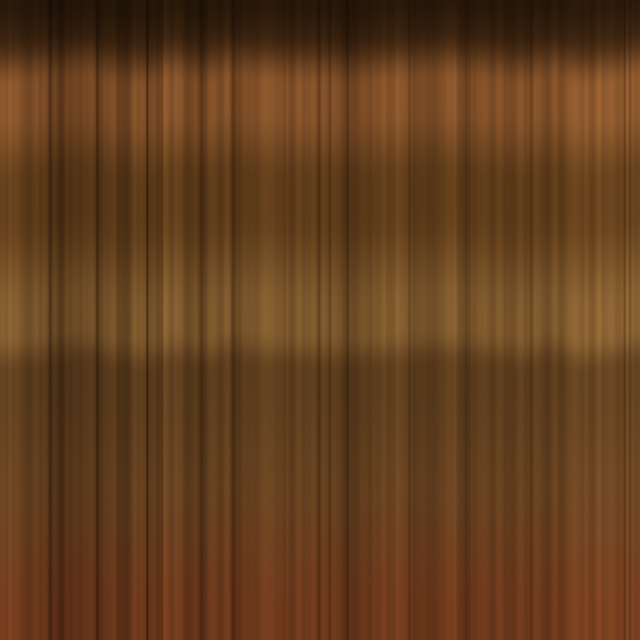
Reproduce this texture procedurally as a three.js fragment shader.

```glsl
varying vec2 vUv;

float hash(float n) {
  return fract(sin(n * 127.1 + 3.7) * 4375.85);
}

float noise(float x) {
  float cell = floor(x);
  return mix(hash(cell), hash(cell + 1.0), smoothstep(0.0, 1.0, x - cell));
}

// Horizontal bands of tone, from the top (0) to the bottom (1)
vec3 bandColor(float depth) {
  vec3 color = vec3(0.15, 0.09, 0.035);
  color = mix(color, vec3(0.22, 0.13, 0.055), smoothstep(0.0, 0.07, depth));
  color = mix(color, vec3(0.51, 0.315, 0.16), smoothstep(0.05, 0.135, depth));
  color = mix(color, vec3(0.37, 0.235, 0.10), smoothstep(0.17, 0.285, depth));
  color = mix(color, vec3(0.49, 0.345, 0.175), smoothstep(0.33, 0.49, depth));
  color = mix(color, vec3(0.365, 0.24, 0.115), smoothstep(0.515, 0.58, depth));
  color = mix(color, vec3(0.40, 0.255, 0.125), smoothstep(0.60, 0.78, depth));
  return mix(color, vec3(0.43, 0.225, 0.11), smoothstep(0.74, 0.96, depth));
}

// Layered vertical streaks, from broad to hair fine
float streaks(float x) {
  float tone = 0.22 * (noise(x * 13.0 + 5.0) - 0.5);
  tone += 0.22 * (noise(x * 37.0 + 41.0) - 0.5);
  tone += 0.20 * (noise(x * 90.0 + 83.0) - 0.5);
  tone += 0.13 * (noise(x * 190.0 + 307.0) - 0.5);
  return 1.02 + tone;
}

// Scattered narrow dark grooves with soft sides
float grooves(float x) {
  float shade = 1.0;
  for (int i = 0; i < 24; i++) {
    float seed = float(i) * 3.0 + 11.0;
    float width = mix(0.0018, 0.008, pow(hash(seed + 1.0), 3.0));
    float offset = (x - hash(seed)) / width;
    shade *= 1.0 - mix(0.08, 0.32, hash(seed + 2.0)) * exp(-offset * offset);
  }
  return shade;
}

void main() {
  // Band edges drift slightly from streak to streak
  float drift = 0.016 * (noise(vUv.x * 22.0 + 61.0) - 0.5);
  float depth = 1.0 - vUv.y;
  vec3 color = bandColor(depth + drift);

  // Dark streaks lose blue faster than red
  float tone = streaks(vUv.x) * grooves(vUv.x);
  color *= pow(vec3(tone), vec3(0.95, 1.05, 1.2));
  gl_FragColor = vec4(color, 1.0);
}
```
